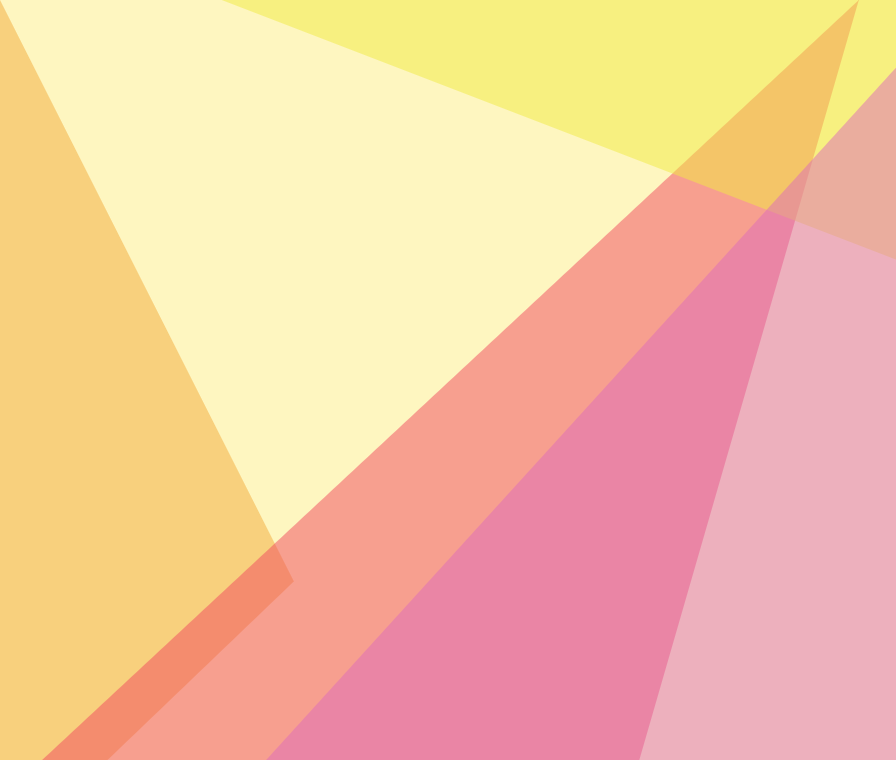
Write a Shadertoy shader that draws this background.

```glsl
// Flat geometric backdrop: four translucent sheets with straight edges over cream.
// Each sheet is an intersection of half planes, and the sheets are blended from
// back to front at one shared opacity, so the overlaps take mixed tints.

// Sheet colours
const vec3 CREAM  = vec3(0.996, 0.965, 0.753);
const vec3 ORANGE = vec3(0.951, 0.673, 0.237);
const vec3 CORAL  = vec3(0.943, 0.296, 0.376);
const vec3 YELLOW = vec3(0.943, 0.918, 0.261);
const vec3 PINK   = vec3(0.865, 0.425, 0.729);
const float OPACITY = 0.51;

// Corners and edge ends, as fractions of the canvas
const vec2 ORANGE_TOP   = vec2(0.0, 1.0);
const vec2 ORANGE_TIP   = vec2(0.328, 0.235);
const vec2 ORANGE_FOOT  = vec2(0.120, 0.0);
const vec2 CORAL_LEFT   = vec2(0.047, 0.0);
const vec2 CORAL_APEX   = vec2(0.9585, 1.0);
const vec2 CORAL_RIGHT  = vec2(0.7135, 0.0);
const vec2 YELLOW_RIGHT = vec2(1.0, 0.6585);
const vec2 YELLOW_LEFT  = vec2(0.2474, 1.0);
const vec2 PINK_FOOT    = vec2(0.297, 0.0);
const vec2 PINK_TOP     = vec2(1.0, 0.911);

// Signed distance in canvas heights, positive to the right of the path a to b
float rightOf(vec2 uv, vec2 a, vec2 b) {
    vec2 scale = vec2(iResolution.x / iResolution.y, 1.0);
    vec2 along = normalize((b - a) * scale);
    return dot((uv - a) * scale, vec2(along.y, -along.x));
}

// Lay a translucent sheet over the colour, with an edge one pixel soft
vec3 layer(vec3 under, vec3 tint, float inside) {
    float coverage = clamp(inside * iResolution.y + 0.5, 0.0, 1.0);
    return mix(under, tint, OPACITY * coverage);
}

void mainImage(out vec4 fragColor, in vec2 fragCoord) {
    vec2 uv = fragCoord / iResolution.xy;

    // Shapes
    float orange = min(rightOf(uv, ORANGE_TOP, ORANGE_TIP),
                       rightOf(uv, ORANGE_TIP, ORANGE_FOOT));
    float coral  = min(rightOf(uv, CORAL_LEFT, CORAL_APEX),
                       rightOf(uv, CORAL_APEX, CORAL_RIGHT));
    float yellow = rightOf(uv, YELLOW_RIGHT, YELLOW_LEFT);
    float pink   = rightOf(uv, PINK_FOOT, PINK_TOP);

    // Back to front
    vec3 color = layer(CREAM, ORANGE, orange);
    color = layer(color, CORAL, coral);
    color = layer(color, YELLOW, yellow);
    color = layer(color, PINK, pink);

    fragColor = vec4(color, 1.0);
}
```
